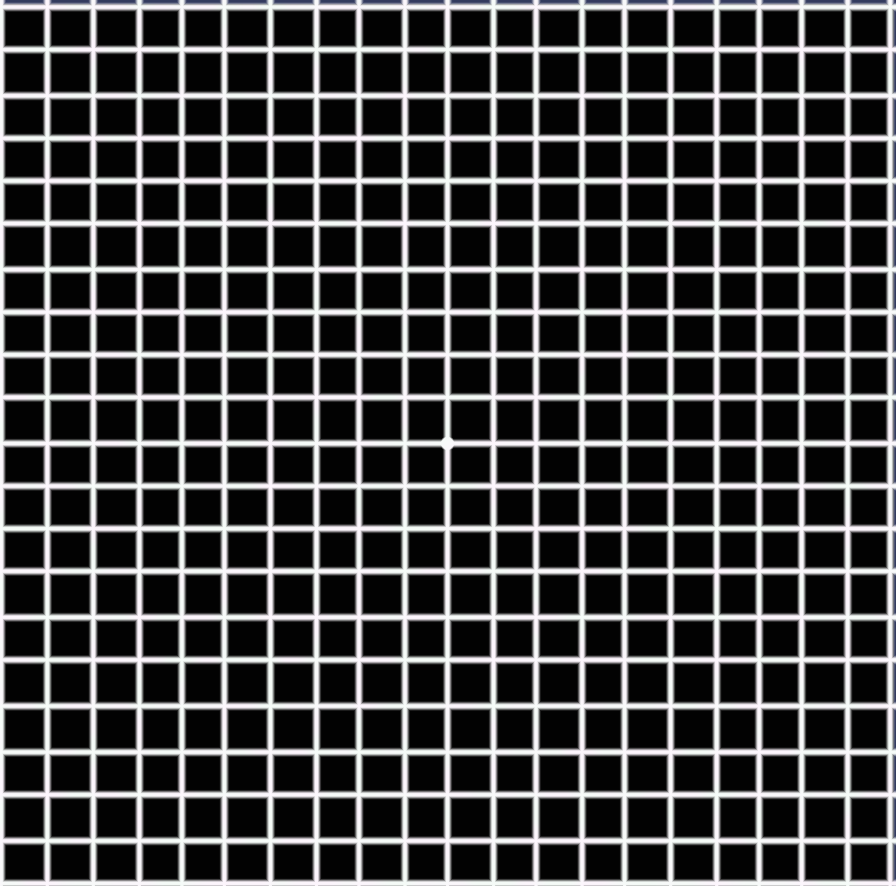
Write a WebGL 1 fragment shader that draws this pattern.

```glsl
precision highp float;
// A 20 by 20 white grid on black, its lines snapped to coarse steps, with a centre dot.

uniform vec2 u_resolution;

const vec2 STEPS = vec2(253.0, 249.7);   // coarse steps across and down
const vec2 MARGIN = vec2(0.36, 1.98);    // first line, from the upper left
const float CELL = 12.0;                 // narrowest cell, in steps
const int LINES = 21;
const float PI = 3.14159;

const vec3 BLACK = vec3(0.008);
const vec3 NAVY = vec3(0.20, 0.23, 0.37);
const vec3 LILAC_WHITE = vec3(0.99, 0.96, 0.99);
const vec3 GREEN_WHITE = vec3(0.96, 0.985, 0.97);

vec2 gradientAt(vec2 corner) {
    float h = fract(sin(dot(corner, vec2(127.1, 311.7))) * 43758.5);
    return vec2(cos(2.0 * PI * h), sin(2.0 * PI * h));
}

float gradientNoise(vec2 p) {
    vec2 i = floor(p);
    vec2 f = p - i;
    vec2 s = f * f * (3.0 - 2.0 * f);
    vec2 r = vec2(1.0, 0.0);
    float a = dot(gradientAt(i), f);
    float b = dot(gradientAt(i + r.xy), f - r.xy);
    float c = dot(gradientAt(i + r.yx), f - r.yx);
    float d = dot(gradientAt(i + r.xx), f - r.xx);
    return mix(mix(a, b, s.x), mix(c, d, s.x), s.y);
}

// Whole steps gained by the wider columns before line k
float columnGain(float k) {
    float drift = 0.27 * cos((k - 5.0) * PI / 11.0);
    return min(k, floor(0.5 * k + 1.75 - drift));
}

// Whole steps gained by the taller rows before line k
float rowGain(float k) {
    return max(floor(0.25 * k + 0.51), floor(0.6 * k - 4.1));
}

vec2 linePosition(float k) {
    return MARGIN + CELL * k + vec2(columnGain(k), rowGain(k));
}

// Distances to the nearest vertical and horizontal line
vec2 lineDistance(vec2 p) {
    vec2 nearest = vec2(1000.0);
    for (int i = 0; i < LINES; i++) {
        nearest = min(nearest, abs(p - linePosition(float(i))));
    }
    return nearest;
}

float softLine(float d) {
    return 1.0 - smoothstep(0.23, 1.52, d);
}

float octagon(vec2 p, float radius) {
    vec2 a = abs(p);
    return max(max(a.x, a.y), 0.75 * (a.x + a.y)) - radius;
}

void main() {
    vec2 uv = gl_FragCoord.xy / u_resolution;
    vec2 p = vec2(uv.x, 1.0 - uv.y) * STEPS;

    // Black ground with a navy rim along the top and right
    float rim = max(1.0 - smoothstep(0.9, 1.4, p.y), smoothstep(252.1, 252.6, p.x));
    vec3 color = mix(BLACK, NAVY, rim);

    // Soft grid lines and the dot at the middle crossing
    vec2 d = lineDistance(p);
    float ink = max(softLine(d.x), softLine(d.y));
    float dotEdge = octagon(p - linePosition(10.0), 2.0);
    ink = max(ink, 1.0 - smoothstep(-0.4, 0.4, dotEdge));

    // Faint tint drifting along the white
    float tint = smoothstep(-0.4, 0.4, gradientNoise(p / 9.0));
    color = mix(color, mix(GREEN_WHITE, LILAC_WHITE, tint), ink);

    gl_FragColor = vec4(color, 1.0);
}
```
